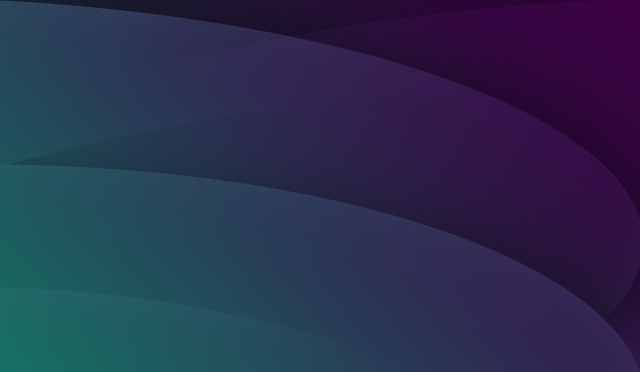
Write a Shadertoy shader that draws this background.

```glsl
// Palette along the diagonal, lower left to upper right
const vec3 TEAL    = vec3(0.078, 0.443, 0.388);
const vec3 INDIGO  = vec3(0.180, 0.170, 0.320);
const vec3 PURPLE  = vec3(0.222, 0.032, 0.282);
const vec3 MAGENTA = vec3(0.245, 0.000, 0.265);
const vec3 SHEEN   = vec3(0.250, 0.480, 0.520);
const float INDIGO_STOP = 0.5;
const float PURPLE_STOP = 0.8;

// Ellipses as centre.xy, radii.zw, in canvas heights
const float ASPECT = 1.714;
const vec4 UPPER_WAVE = vec4(-0.357,  0.348, 2.080, 0.661);
const vec4 MID_WAVE   = vec4(-0.045, -0.078, 1.772, 0.636);
const vec4 LOW_WAVE   = vec4(-0.067, -1.246, 2.232, 1.473);
const vec4 TOP_ARC    = vec4( 1.853, -2.426, 4.464, 3.429);
const vec2 SHADOW_ARC_SHIFT = vec2(-0.324, -0.243);

const float SHEEN_AMOUNT = 0.16;
const float SHEEN_WIDTH  = 0.10;
const float UPPER_SHADOW = 0.36;
const float UPPER_SHADOW_WIDTH = 0.13;
const float TOP_DIM   = 0.20;
const float INNER_DIM = 0.06;

// Approximate signed distance to an ellipse, negative inside
float ellipseDistance(vec2 p, vec4 ellipse) {
    vec2 q = p - ellipse.xy;
    float k = length(q / ellipse.zw);
    return k * (k - 1.0) / length(q / (ellipse.zw * ellipse.zw));
}

float insideMask(float dist) {
    float pixel = 0.8 / iResolution.y;
    return 1.0 - smoothstep(-pixel, pixel, dist);
}

// Falloff on either side of an edge
float edgeFade(float dist, float width) {
    return exp(-abs(dist) / width);
}

vec3 diagonalGradient(float t) {
    vec3 color = mix(TEAL, INDIGO, clamp(t / INDIGO_STOP, 0.0, 1.0));
    color = mix(color, PURPLE, clamp((t - INDIGO_STOP) / (PURPLE_STOP - INDIGO_STOP), 0.0, 1.0));
    return mix(color, MAGENTA, clamp((t - PURPLE_STOP) / (1.0 - PURPLE_STOP), 0.0, 1.0));
}

void mainImage(out vec4 fragColor, in vec2 fragCoord) {
    vec2 uv = fragCoord / iResolution.xy;
    vec2 p = uv * vec2(ASPECT, 1.0);
    float t = (p.x + p.y) / (ASPECT + 1.0);
    vec3 base = diagonalGradient(t);

    float upper = ellipseDistance(p, UPPER_WAVE);
    float middle = ellipseDistance(p, MID_WAVE);
    float low = ellipseDistance(p, LOW_WAVE);
    float aboveArc = 1.0 - insideMask(ellipseDistance(p, TOP_ARC));
    float belowShadowArc = insideMask(ellipseDistance(p - SHADOW_ARC_SHIFT, TOP_ARC));
    float sheen = SHEEN_AMOUNT * (1.0 - smoothstep(0.5, 1.0, t));

    // Backdrop with the shadow of the upper wave
    vec3 color = base * (1.0 - TOP_DIM * aboveArc);
    color *= 1.0 - UPPER_SHADOW * edgeFade(upper, UPPER_SHADOW_WIDTH);

    // Upper wave, crossed by the faint arc and the shadow of the middle wave
    vec3 upperColor = mix(base, SHEEN, sheen * edgeFade(upper, SHEEN_WIDTH));
    upperColor *= 1.0 - INNER_DIM * aboveArc * smoothstep(0.15, 0.4, uv.x);
    float shadowWidth = mix(0.06, 0.16, uv.x);
    float shadowAmount = mix(0.16, 0.43, uv.x * uv.x);
    upperColor *= 1.0 - shadowAmount * belowShadowArc * edgeFade(middle, shadowWidth);
    color = mix(color, upperColor, insideMask(upper));

    // Middle wave
    vec3 middleColor = mix(base, SHEEN, sheen * edgeFade(middle, SHEEN_WIDTH));
    color = mix(color, middleColor, insideMask(middle));

    // Low wave, its sheen fading to the right
    float lowSheen = 1.25 * sheen * (1.0 - smoothstep(0.2, 0.68, uv.x));
    vec3 lowColor = mix(base, SHEEN, lowSheen * edgeFade(low, SHEEN_WIDTH));
    color = mix(color, lowColor, insideMask(low) * insideMask(middle));

    fragColor = vec4(color, 1.0);
}
```
